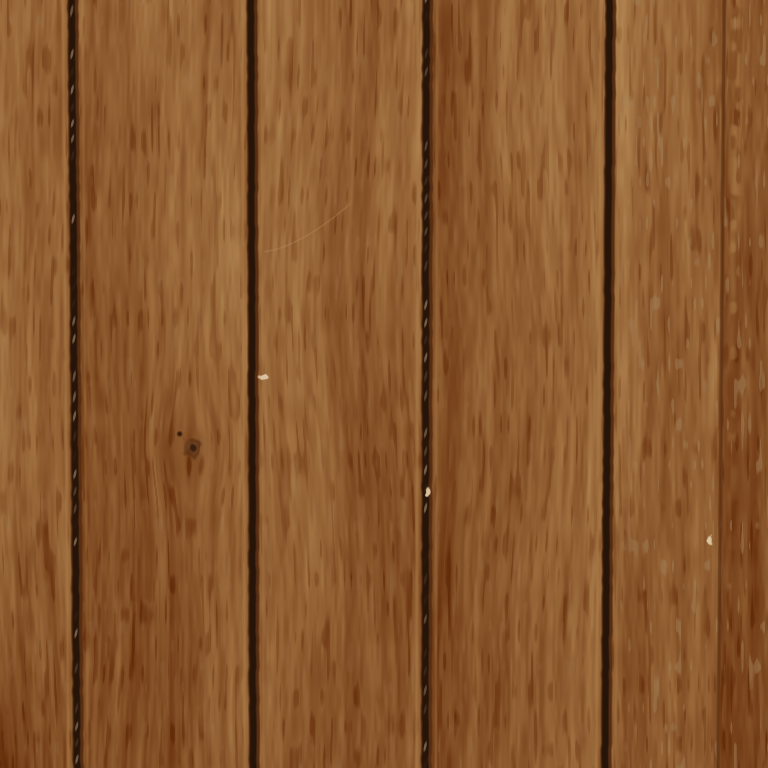
A WebGL 1 fragment shader for this texture:

```glsl
precision highp float;
// Varnished vertical timber boards with dark grooves, fine grain, a knot and small chips.
uniform vec2 u_resolution;

float hash(vec2 p) {
  vec3 q = fract(p.xyx * vec3(0.1031, 0.1030, 0.0973));
  q += dot(q, q.yzx + 33.33);
  return fract((q.x + q.y) * q.z);
}

float noise(vec2 p) {
  vec2 i = floor(p), f = fract(p);
  f = f * f * (3.0 - 2.0 * f);
  return mix(mix(hash(i), hash(i + vec2(1.0, 0.0)), f.x),
             mix(hash(i + vec2(0.0, 1.0)), hash(i + 1.0), f.x), f.y);
}

// Soft band of the given half width around zero
float band(float d, float halfWidth, float soft) {
  return 1.0 - smoothstep(halfWidth - soft, halfWidth + soft, abs(d));
}

// Slightly leaning, not quite evenly spaced grooves
float grooveX(float i, float y) {
  return 0.0977 + 0.2313 * i - 0.005 * band(i - 2.0, 0.5, 0.1)
       + (0.5 - y) * (0.007 - 0.0043 * i);
}

// Lightness of the wood: broad figure, streaks and pores
float woodTone(vec2 p, float board, float u) {
  vec2 s = p + board * vec2(3.7, 5.3);
  s.x += 0.018 * (noise(s * vec2(5.0, 2.5)) - 0.5) + 0.003 * noise(s * vec2(20.0, 11.0));
  float tone = 0.45 + 0.38 * (noise(s * vec2(15.0, 2.2)) - 0.5);
  tone += 0.30 * (noise(s * vec2(55.0, 3.0)) - 0.5);
  tone += 0.34 * (noise(s * vec2(150.0, 7.0)) - 0.5);
  tone += 0.28 * (noise(s * vec2(290.0, 32.0)) - 0.5);
  float rings = s.x * 42.0 + 3.0 * noise(s * vec2(6.0, 2.0));
  tone += 0.08 * sin(6.2832 * rings) * noise(s * vec2(9.0, 3.0) + 7.0);
  tone -= 0.30 * smoothstep(0.68, 0.9, noise(s * vec2(230.0, 26.0) + 19.0));

  // Boards catch light near their edges, on alternating sides
  float side = mod(board, 2.0) * 2.0 - 1.0;
  tone += 0.26 * side * (u - 0.5) + 0.5 * (u - 0.5) * (u - 0.5);
  tone += 0.18 * (p.y - 0.5) - 0.07 * band(board - 1.0, 0.5, 0.1);
  return tone - 0.24 * step(4.5, board);
}

void main() {
  vec2 p = gl_FragCoord.xy / u_resolution;
  float px = 1.0 / min(u_resolution.x, u_resolution.y);
  float soft = max(px, 0.0015);

  // Nearest groove and the board the point lies on
  float board = 0.0, left = -0.134, d = 1.0, groove = 0.0;
  for (int i = 0; i < 4; i++) {
    float x = grooveX(float(i), p.y);
    if (p.x > x) { board += 1.0; left = x; }
    if (abs(p.x - x) < abs(d)) { d = p.x - x; groove = float(i); }
  }
  float seam = p.x - 0.939 - (0.5 - p.y) * -0.008;
  board += step(0.0, seam);

  // Grain bends around the knot
  vec2 k = p - vec2(0.251, 0.418);
  float bend = exp(-dot(k * vec2(22.0, 15.0), k * vec2(22.0, 15.0)));
  vec2 grain = p - vec2(k.x * 0.55 * bend, 0.0);
  float tone = woodTone(grain, board, (p.x - left) / 0.23) - 0.22 * bend;
  vec3 color = mix(vec3(0.46, 0.25, 0.10), vec3(0.68, 0.50, 0.30), clamp(tone, -0.3, 1.15));

  // Knot core, broken ring and a pinhole beside it
  float r = length(k * vec2(1.0, 0.85)) + 0.006 * (noise(p * 130.0) - 0.5);
  color = mix(color, vec3(0.34, 0.18, 0.07), 0.7 * band(r - 0.009, 0.0025, 0.002));
  color = mix(color, vec3(0.19, 0.10, 0.04), 0.9 * band(r, 0.005, 0.003));
  color = mix(color, vec3(0.19, 0.10, 0.04), band(length(k - vec2(-0.017, 0.017)), 0.003, 0.002));

  // Pale dry pores, mostly on the right-hand boards
  float dry = smoothstep(0.76, 0.9, noise(p * vec2(210.0, 38.0) + 51.0));
  color = mix(color, vec3(0.64, 0.51, 0.36), dry * (0.12 + 0.35 * smoothstep(0.79, 0.85, p.x)));

  // Rounded board edges and the grooves between them
  float rough = 0.0012 * (noise(vec2(groove * 9.0, p.y * 90.0)) - 0.5);
  color = mix(color, vec3(0.67, 0.49, 0.29), 0.55 * band(d + 0.012, 0.002, 0.002));
  color = mix(color, vec3(0.67, 0.49, 0.29), 0.35 * band(d - 0.013, 0.0015, 0.002));
  color = mix(color, vec3(0.34, 0.18, 0.07), band(d - 0.0005 + rough, 0.0072, soft));
  color = mix(color, vec3(0.15, 0.08, 0.035), band(d + 0.0008 + rough, 0.0042, soft));

  // Pale slanted flecks caught in every other groove
  float cell = p.y * 42.0 + 0.5 * noise(vec2(p.y * 15.0, groove));
  float fy = fract(cell) - 0.5;
  float chance = hash(vec2(floor(cell), groove + 4.0));
  float fleck = band(length(vec2((d + 0.001 - 0.005 * fy) / 0.0022, fy / 0.34)), 0.75, 0.35);
  fleck *= (1.0 - mod(groove, 2.0)) * smoothstep(0.15, 0.9, chance);
  color = mix(color, vec3(0.56, 0.46, 0.36), 0.75 * fleck);

  // Shallow seam with worn varnish on its right
  color = mix(color, vec3(0.36, 0.19, 0.07), 0.8 * band(seam, 0.0022, soft));
  float worn = smoothstep(0.45, 0.8, noise(p * vec2(110.0, 65.0)));
  worn *= band(seam - 0.016, 0.006, 0.005) * smoothstep(0.1, 0.8, p.y);
  color = mix(color, vec3(0.67, 0.49, 0.29), 0.6 * worn);

  // Small chips and one faint curved scratch
  for (int i = 0; i < 3; i++) {
    float n = float(i);
    vec2 c = p - vec2(0.344 + 0.213 * n + 0.077 * n * (n - 1.0), 0.509 - 0.149 * n + 0.043 * n * (n - 1.0));
    float chip = length(c * mix(vec2(0.6, 1.3), vec2(1.3, 0.7), min(n, 1.0)));
    color = mix(color, vec3(0.86, 0.76, 0.62), band(chip + 0.004 * (noise(p * 220.0) - 0.5), 0.004, soft));
  }
  float s = clamp((p.x - 0.341) / 0.121, 0.0, 1.0);
  float scratch = band(p.y - 0.672 - 0.068 * pow(s, 1.6), 0.0008, soft);
  color = mix(color, vec3(0.72, 0.56, 0.37), 0.45 * scratch * smoothstep(0.0, 0.05, s) * (1.0 - smoothstep(0.9, 1.0, s)));

  gl_FragColor = vec4(color, 1.0);
}
```
